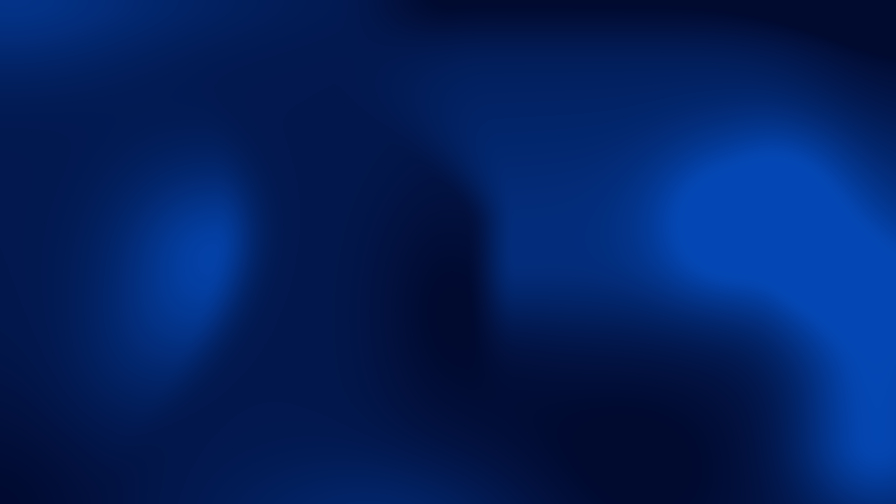
Reproduce this background procedurally as a Shadertoy shader.

```glsl
// Soft blue light folds drifting over deep navy, with a bright arch on the right.

const vec3 NAVY = vec3(0.005, 0.042, 0.190);
const vec3 AZURE = vec3(0.015, 0.278, 0.705);

// Elliptical Gaussian spot, 1 at its centre.
float glow(vec2 p, vec2 centre, vec2 radius) {
    vec2 q = (p - centre) / radius;
    return exp(-dot(q, q));
}

// Gaussian ridge with a different width on each side of zero.
float ridge(float s, float widthBelow, float widthAbove) {
    float q = s / (s < 0.0 ? widthBelow : widthAbove);
    return exp(-q * q);
}

float segmentDistance(vec2 p, vec2 a, vec2 b) {
    vec2 ab = b - a;
    float t = clamp(dot(p - a, ab) / dot(ab, ab), 0.0, 1.0);
    return length(p - a - ab * t);
}

float smoothMin(float a, float b, float k) {
    float h = max(k - abs(a - b), 0.0) / k;
    return min(a, b) - 0.25 * k * h * h;
}

// Curved leaf of light: crisp on its right side, diffuse on its left.
float leaf(vec2 p) {
    float bend = 0.58 - p.y;
    float spine = 0.43 - bend * bend;
    return ridge(p.x - spine, 0.19, 0.075) * ridge(p.y - 0.49, 0.23, 0.17);
}

// Wide veil whose left edge leans outward and softens towards the top.
float veil(vec2 p) {
    float lean = smoothstep(0.55, 0.85, p.y);
    float edge = 0.975 - 0.16 * lean;
    float blur = mix(0.05, 0.16, lean);
    return smoothstep(edge - blur, edge + blur, p.x) * ridge(p.y - 0.49, 0.15, 0.37);
}

// Bright band that crosses the right half and turns down its side.
float arch(vec2 p) {
    vec2 shoulder = vec2(1.54, 0.58);
    vec2 elbow = vec2(1.735, 0.36);
    float d = segmentDistance(p, vec2(1.46, 0.56), shoulder);
    d = smoothMin(d, segmentDistance(p, shoulder, elbow), 0.06);
    d = smoothMin(d, segmentDistance(p, elbow, vec2(1.74, 0.13)), 0.06);
    return ridge(d, 0.152, 0.152);
}

float lightLevel(vec2 p) {
    float veilLight = veil(p);
    float level = 0.22;

    // Lights
    level += 0.40 * glow(p, vec2(0.0, 1.0), vec2(0.30, 0.15));
    level += 0.10 * glow(p, vec2(0.35, 1.0), vec2(0.32, 0.09));
    level += 0.26 * glow(p, vec2(0.78, -0.04), vec2(0.30, 0.13));
    level += 0.68 * leaf(p);
    level += 0.36 * veilLight;
    level += 0.80 * arch(p);

    // Shadows
    level -= 0.22 * glow(p, vec2(0.0), vec2(0.25));
    level -= 0.21 * ridge(p.x - 0.89, 0.15, 0.20) * ridge(p.y - 0.40, 0.25, 0.25)
           * (1.0 - veilLight);
    level -= 0.26 * glow(p, vec2(1.25, 0.07), vec2(0.32, 0.27));
    level -= 0.28 * smoothstep(0.66, 0.90, p.x) * ridge(p.y - 1.0, 0.08, 0.08);
    level -= 0.35 * glow(p, vec2(1.80, 1.0), vec2(0.22, 0.30));

    // Soft ceiling keeps the brightest light flat
    return max(smoothMin(level, 1.0, 0.08), 0.0);
}

void mainImage(out vec4 fragColor, in vec2 fragCoord) {
    vec2 p = fragCoord / iResolution.y;
    fragColor = vec4(mix(NAVY, AZURE, lightLevel(p)), 1.0);
}
```
